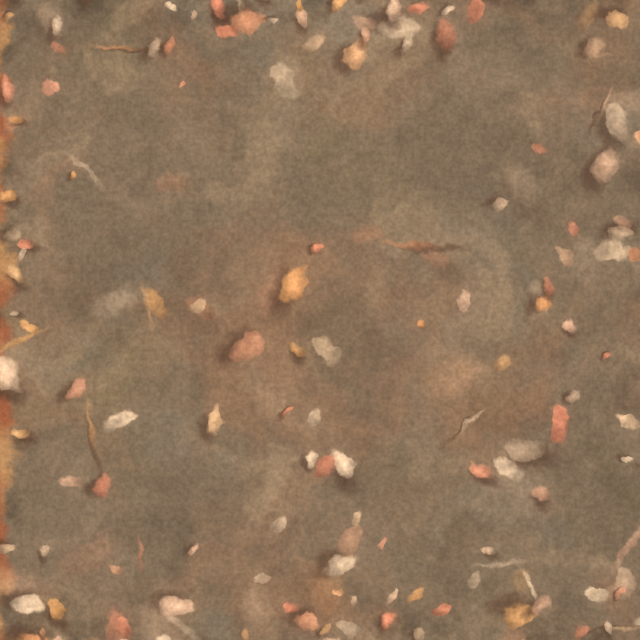
Give the GLSL for this texture, as a WebGL 1 fragment shader.

```glsl
precision highp float;
// Murky brown painted ground with clustered peach petals, thin strokes and a glowing border.
uniform vec2 u_resolution;

const vec3 UMBER = vec3(0.525, 0.442, 0.352);
const vec3 WARM_BROWN = vec3(0.592, 0.460, 0.352);
const vec3 OLIVE = vec3(0.520, 0.445, 0.330);
const vec3 SLATE = vec3(0.535, 0.475, 0.400);
const vec3 PALE_CLAY = vec3(0.645, 0.535, 0.415);
const vec3 RUST = vec3(0.690, 0.360, 0.230);
const vec3 SALMON = vec3(0.860, 0.540, 0.410);
const vec3 AMBER = vec3(0.860, 0.620, 0.390);
const vec3 CREAM = vec3(0.900, 0.765, 0.620);
const vec3 SHADOW = vec3(0.330, 0.235, 0.180);

const float GROUND_SCALE = 3.5;    // size of the cloudy patches
const float GRAIN_SCALE = 105.0;   // fine brush grain
const float GRAIN_STRENGTH = 0.095;
const float DAB_STRENGTH = 0.095;  // medium brush dabs
const float WARP_SCALE = 24.0;     // raggedness of painted edges
const float WARP_AMOUNT = 0.015;
const float HALO = 0.20;           // warm bleed around a mark
const float GLINT = 0.28;          // extra light in the heart of a mark
const float BORDER_GLOOM = 0.30;   // dark patches between border marks

vec2 hash2(vec2 p) {
  vec3 q = fract(p.xyx * vec3(0.1031, 0.1030, 0.0973));
  q += dot(q, q.yzx + 33.33);
  return fract((q.xx + q.yz) * q.zy);
}

float cornerSlope(vec2 cell, vec2 corner, vec2 f) {
  float angle = 6.2832 * hash2(cell + corner + 57.0).x;
  return dot(vec2(cos(angle), sin(angle)), f - corner);
}

// Gradient noise, roughly -0.7 to 0.7
float noise(vec2 p) {
  vec2 i = floor(p);
  vec2 f = fract(p);
  vec2 u = f * f * f * (f * (f * 6.0 - 15.0) + 10.0);
  float low = mix(cornerSlope(i, vec2(0, 0), f), cornerSlope(i, vec2(1, 0), f), u.x);
  float high = mix(cornerSlope(i, vec2(0, 1), f), cornerSlope(i, vec2(1, 1), f), u.x);
  return mix(low, high, u.y);
}

float fbm(vec2 p) {
  float sum = 0.0;
  float weight = 0.6;
  for (int i = 0; i < 5; i++) {
    sum += weight * noise(p);
    p = mat2(1.6, 1.2, -1.2, 1.6) * p + 11.3;
    weight *= 0.55;
  }
  return sum;
}

// Marks gather along the borders and in loose clusters
float crowding(vec2 p) {
  vec2 near = exp(-vec2(26.0, 13.0) * max(p, 0.0));
  vec2 far = vec2(0.4, 0.8) * exp(-vec2(8.0, 18.0) * max(1.0 - p, 0.0));
  float cluster = 0.28 * smoothstep(0.12, 0.4, noise(p * 5.5 + 3.7));
  return max(max(max(near.x, near.y), max(far.x, far.y)), cluster);
}

vec3 petalColor(vec2 pick) {
  vec3 hue = mix(SALMON, AMBER, smoothstep(0.35, 0.8, pick.x));
  return mix(hue, CREAM, smoothstep(0.2, 0.85, pick.y));
}

// One jittered layer of ellipses; axes are in cell units
vec3 scatter(vec3 color, vec2 p, float cells, vec2 axes, vec2 chance,
             float opacity, float softness, float seed) {
  vec2 home = floor(p * cells);
  float daub = noise(p * 60.0 + seed);
  for (int y = -1; y <= 1; y++) {
    for (int x = -1; x <= 1; x++) {
      vec2 id = home + vec2(float(x), float(y));
      vec2 place = hash2(id + seed);
      vec2 form = hash2(id + seed + 71.0);
      vec2 luck = hash2(id + seed + 211.0);
      vec2 center = id + 0.15 + 0.7 * place;
      float present = step(luck.x, chance.x + chance.y * crowding(center / cells));
      float c = cos(3.1416 * form.x);
      float s = sin(3.1416 * form.x);
      vec2 q = mat2(c, -s, s, c) * (p * cells - center);
      vec2 size = axes * mix(0.5, 1.25, form.y);
      float d = length(q / size) + 0.4 * daub;
      float shade = length((q + size * vec2(0.5, -0.6)) / (size * 1.3));
      float dark = present * opacity * 0.6 * (1.0 - smoothstep(0.4, 1.3, shade));
      float cover = 1.0 - smoothstep(1.0 - softness, 1.0 + softness, d);
      cover = max(cover, HALO * exp(-0.6 * d * d));
      vec3 paint = petalColor(hash2(id + seed + 139.0));
      paint *= 0.95 + 0.15 * clamp(q.x / size.x, -1.0, 1.0) + 0.25 * daub;
      paint *= 1.0 + GLINT * luck.y * smoothstep(0.9, 0.1, d);
      color = mix(color, SHADOW, dark * step(0.45, luck.y));
      color = mix(color, paint, present * cover * opacity * mix(0.5, 1.0, place.y));
    }
  }
  return color;
}

vec3 ground(vec2 p) {
  vec2 q = (p + 0.2 * vec2(fbm(p * 4.0), fbm(p * 4.0 + 31.0))) * GROUND_SCALE;
  vec3 color = mix(UMBER, WARM_BROWN, smoothstep(-0.12, 0.35, fbm(q + 5.0)));
  color = mix(color, OLIVE, 0.6 * smoothstep(0.0, 0.45, fbm(q + 23.0)));
  color = mix(color, SLATE, 0.6 * smoothstep(0.05, 0.45, fbm(q * 1.3 + 47.0)));
  color = mix(color, PALE_CLAY, 0.75 * smoothstep(0.04, 0.4, fbm(q * 1.7 + 63.0)));
  color *= 1.0 - BORDER_GLOOM * crowding(p) * smoothstep(-0.1, 0.35, fbm(p * 9.0));
  return color * (1.0 + 0.2 * fbm(q * 2.2 + 80.0) + DAB_STRENGTH * fbm(p * 30.0));
}

void main() {
  vec2 uv = gl_FragCoord.xy / u_resolution;
  vec2 p = uv + WARP_AMOUNT * vec2(fbm(uv * WARP_SCALE), fbm(uv * WARP_SCALE + 19.0));
  float band = 1.0 - smoothstep(0.002, 0.022, uv.x + 0.05 * fbm(uv * vec2(9.0, 13.0)));
  vec3 edge = mix(RUST, AMBER, smoothstep(-0.2, 0.3, noise(uv * 9.0)));
  vec3 color = mix(ground(uv), edge, 0.7 * band);
  // Faint smudges, long strokes, petals, then small specks
  color = scatter(color, p, 9.0, vec2(0.36, 0.2), vec2(0.14, 0.7), 0.32, 0.35, 3.0);
  color = scatter(color, p, 10.0, vec2(0.4, 0.045), vec2(0.07, 0.5), 0.8, 0.5, 317.0);
  color = scatter(color, p, 14.0, vec2(0.36, 0.21), vec2(0.03, 0.85), 1.0, 0.22, 523.0);
  color = scatter(color, p, 24.0, vec2(0.34, 0.21), vec2(0.01, 0.6), 1.0, 0.25, 741.0);
  float grain = noise(uv * GRAIN_SCALE) + 0.9 * noise(uv * GRAIN_SCALE * 1.9 + 9.0);
  gl_FragColor = vec4(color * (1.0 + GRAIN_STRENGTH * grain), 1.0);
}
```
